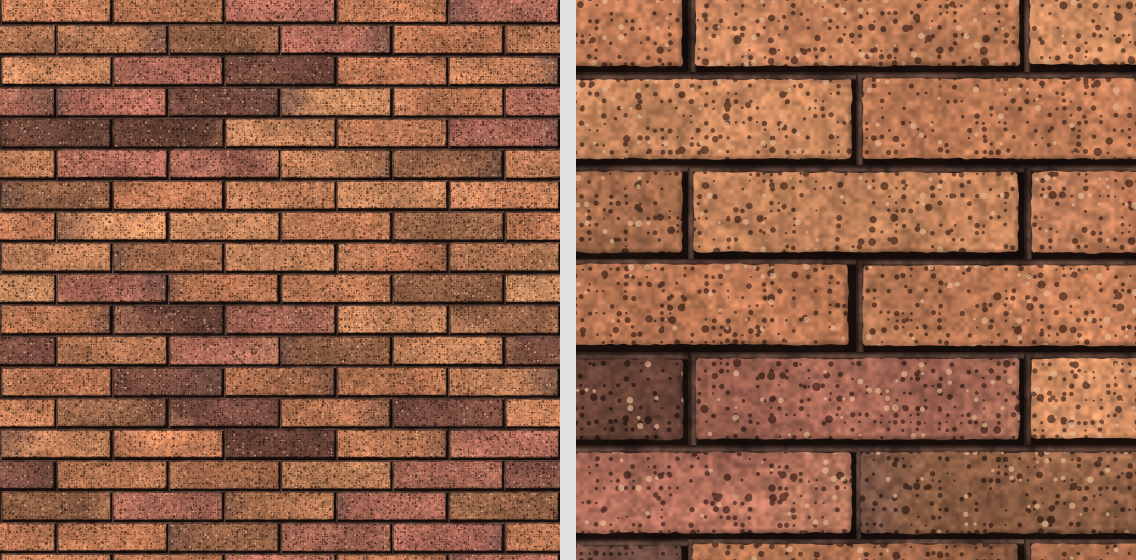
Left, the full canvas; right, a detail of the centre.
Write a WebGL 2 fragment shader that draws this texture.

```glsl
#version 300 es
precision highp float;
// Running-bond brick wall: 5 bricks across, 18 courses down, dark recessed joints.
// Each brick is a rounded box with its own fired tone, smoky end and pitted grain;
// light from the upper left leaves shadow below and to the right of every brick.
uniform vec2 u_resolution;
out vec4 fragColor;

// Integer hash: three random values per lattice point and seed
vec3 hash3(vec2 p, float seed) {
    uvec3 v = uvec3(ivec3(vec3(p, seed))) * 1664525u + 1013904223u;
    v.x += v.y * v.z; v.y += v.z * v.x; v.z += v.x * v.y;
    v ^= v >> 16u;
    v.x += v.y * v.z; v.y += v.z * v.x; v.z += v.x * v.y;
    return vec3(v >> 8u) / 16777216.0;
}

// Value noise that wraps over the canvas
float noise(vec2 uv, vec2 cells, float seed) {
    vec2 g = uv * cells, i = floor(g), f = fract(g);
    f = f * f * (3.0 - 2.0 * f);
    vec2 a = mod(i, cells), b = mod(i + 1.0, cells);
    return mix(mix(hash3(a, seed).x, hash3(vec2(b.x, a.y), seed).x, f.x),
               mix(hash3(vec2(a.x, b.y), seed).x, hash3(b, seed).x, f.x), f.y);
}

float fbm(vec2 uv, vec2 cells, float seed) {
    float sum = 0.0, amp = 0.55;
    for (int k = 0; k < 4; k++) {
        sum += amp * noise(uv, cells, seed + float(k));
        cells *= 2.0;
        amp *= 0.5;
    }
    return sum;
}

// Scattered round specks, at most one per grid cell
float specks(vec2 uv, float cells, float density, float seed) {
    vec2 g = uv * cells;
    vec3 h = hash3(mod(floor(g), cells), seed);
    float radius = mix(0.14, 0.38, h.z / density);
    float soft = 0.6 * cells / u_resolution.y;
    float dist = length(fract(g) - mix(vec2(0.38), vec2(0.62), h.xy));
    return step(h.z, density) * (1.0 - smoothstep(radius - soft, radius + soft, dist));
}

float roundedBox(vec2 p, vec2 halfSize, float radius) {
    vec2 q = abs(p) - halfSize + radius;
    return length(max(q, 0.0)) + min(max(q.x, q.y), 0.0) - radius;
}

// Fired clay tone: mostly tan to orange, some rosy, some dark
vec3 brickTone(vec3 h) {
    vec3 tone = mix(vec3(0.63, 0.41, 0.29), vec3(0.80, 0.56, 0.39), h.y);
    tone = mix(tone, vec3(0.77, 0.48, 0.34), 0.7 * h.z);
    if (h.x < 0.13) tone = mix(vec3(0.40, 0.26, 0.21), vec3(0.50, 0.32, 0.27), h.y);
    else if (h.x < 0.26) tone = mix(vec3(0.60, 0.38, 0.31), vec3(0.74, 0.45, 0.38), h.y);
    else if (h.x < 0.38) tone = vec3(0.58, 0.39, 0.28);
    return tone;
}

void main() {
    vec2 uv = gl_FragCoord.xy / u_resolution;
    float pixel = 1.0 / u_resolution.y;

    // Brick layout: alternate courses shift by half a brick
    float course = uv.y * 18.0 - 0.23;
    float row = mod(floor(course), 18.0);
    float along = uv.x * 5.0 + 0.5 * mod(row + 1.0, 2.0);
    vec2 id = vec2(mod(floor(along), 5.0), row);
    vec3 h = hash3(id, 3.0), k = hash3(id, 7.0);
    vec2 p = (fract(vec2(along, course)) - 0.5) / vec2(5.0, 18.0);
    p += (k.xy - 0.5) * vec2(0.002, 0.001);

    // Slightly ragged brick outline
    vec2 halfSize = vec2(0.0968, 0.0242) - 0.0006 * h.zy;
    float ragged = noise(uv, vec2(120.0), 11.0) + noise(uv, vec2(260.0), 12.0) - 1.0;
    float d = roundedBox(p, halfSize, 0.0022) + 0.0008 * ragged;
    float face = 1.0 - smoothstep(-0.8 * pixel, 0.8 * pixel, d);

    // Brick face: tone, broad mottling and a smoky end on some bricks
    vec3 color = brickTone(h);
    float mottle = fbm(uv, vec2(14.0, 22.0), 20.0) - 0.5;
    color *= 1.0 + 0.45 * mottle;
    float side = k.z < 0.5 ? -1.0 : 1.0;
    float smoke = smoothstep(0.35, 1.15, side * p.x / halfSize.x + 1.2 * mottle);
    color = mix(color, vec3(0.40, 0.29, 0.26), 0.65 * smoke * step(0.6, k.x));
    color = mix(color, vec3(0.80, 0.56, 0.41), 0.35 * smoke * step(k.x, 0.25));

    // Sandy grain, dark pits and pale grit
    float grain = noise(uv, vec2(380.0), 30.0) + noise(uv, vec2(210.0), 31.0) - 1.0;
    color *= 1.0 + 0.26 * grain;
    float pits = max(specks(uv, 230.0, 0.30, 40.0), specks(uv, 150.0, 0.14, 41.0));
    color = mix(color, color * vec3(0.40, 0.36, 0.36), 0.8 * pits);
    color = mix(color, vec3(0.90, 0.73, 0.58), 0.65 * specks(uv, 190.0, 0.10, 42.0));

    // Worn edges: pale along the upper left, dim along the lower right
    float rim = smoothstep(-0.0035, -0.0005, d);
    float facing = clamp((p.y / halfSize.y - p.x / halfSize.x) * 0.8, -1.0, 1.0);
    color *= 1.0 + rim * (0.13 * facing - 0.10);

    // Joint: deep shadow, with mortar catching light above and left of bricks
    vec2 beyond = vec2(-p.x, p.y) - halfSize;
    float lit = max(smoothstep(-0.001, 0.001, beyond.x), smoothstep(-0.001, 0.001, beyond.y));
    lit *= 1.0 - 0.7 * smoothstep(0.0015, 0.0038, max(beyond.x, beyond.y));
    float crumble = fbm(uv, vec2(60.0), 50.0);
    vec3 mortar = vec3(0.36, 0.26, 0.22) * (0.5 + crumble + 0.3 * grain);
    vec3 joint = mix(vec3(0.085, 0.05, 0.04) * (0.7 + 0.6 * crumble), mortar, 0.85 * lit);

    fragColor = vec4(mix(joint, color, face), 1.0);
}
```
